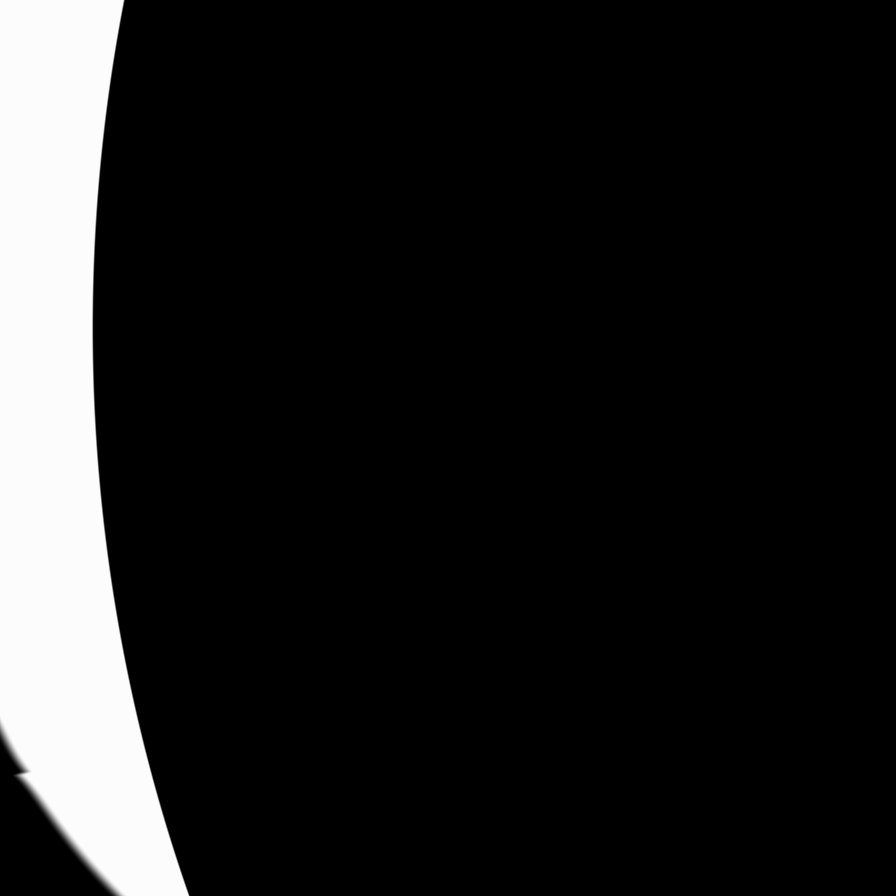
Write a three.js fragment shader that draws this background.

```glsl
// A broad pale crescent sweeping down the left side of a black field.
// It is the area inside a tall rounded arch but outside a larger disc,
// with a soft outer rim that carries one small tooth.

varying vec2 vUv;

const vec3 INK = vec3(0.0);
const vec3 PAPER = vec3(0.988);

// Signed distance to a disc, negative inside.
float discDistance(vec2 p, vec2 center, float radius) {
  return length(p - center) - radius;
}

// Signed distance to a disc whose sides run straight up from its center.
float archDistance(vec2 p, vec2 center, float radius) {
  vec2 d = p - center;
  return length(vec2(d.x, min(d.y, 0.0))) - radius;
}

// Rim offset: a dent above the given height and a tooth just below it.
float toothOffset(float y, float height, float dent, float tooth) {
  float below = height - y;
  float side = smoothstep(-0.003, 0.003, below);
  float fade = exp(-abs(below) / 0.014);
  return mix(-dent, tooth, side) * fade;
}

// Coverage of a shape from its distance, blurred over the given half width.
float coverage(float dist, float blur) {
  return 1.0 - smoothstep(-blur, blur, dist);
}

void main() {
  // Crisp inner curve
  float hollow = discDistance(vUv, vec2(2.0241, 0.6341), 1.9206);
  float outsideHollow = coverage(-hollow, 0.0012);

  // Soft outer rim
  float arch = archDistance(vUv, vec2(0.5932, 0.4674), 0.6563);
  arch -= toothOffset(vUv.y, 0.1367, 0.004, 0.007);
  float insideArch = coverage(arch, 0.0075);

  gl_FragColor = vec4(mix(INK, PAPER, outsideHollow * insideArch), 1.0);
}
```
